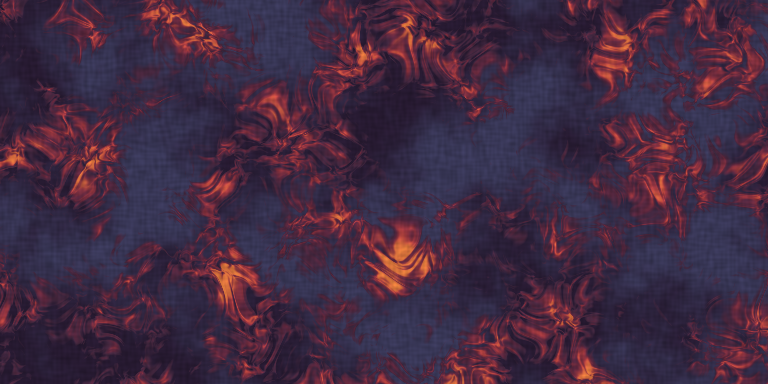
Reproduce this texture procedurally as a WebGL 2 fragment shader.

```glsl
#version 300 es
precision highp float;
// Glowing ember clumps with fine curling veins over mottled dark indigo plaster.

uniform vec2 u_resolution;
out vec4 fragColor;

const float NOISE_DEVIATION = 0.213;

// Integer hash giving a unit gradient for a lattice cell
vec2 cellGradient(ivec2 cell) {
    uvec2 u = uvec2(cell) * uvec2(1597u, 3821u);
    uint h = (u.x ^ (u.y << 7)) + u.y * 2693u;
    h = (h ^ (h >> 15)) * 73471u;
    h = (h ^ (h >> 13)) * 92821u;
    h ^= h >> 16;
    float angle = float(h & 65535u) / 65536.0 * 6.28319;
    return vec2(cos(angle), sin(angle));
}

// Gradient noise with quintic blending
float gradientNoise(vec2 p) {
    vec2 base = floor(p);
    vec2 f = p - base;
    ivec2 c = ivec2(base);
    vec2 w = f * f * f * (f * (f * 6.0 - 15.0) + 10.0);
    float a = dot(cellGradient(c), f);
    float b = dot(cellGradient(c + ivec2(1, 0)), f - vec2(1.0, 0.0));
    float d = dot(cellGradient(c + ivec2(0, 1)), f - vec2(0.0, 1.0));
    float e = dot(cellGradient(c + ivec2(1, 1)), f - vec2(1.0, 1.0));
    return mix(mix(a, b, w.x), mix(d, e, w.x), w.y);
}

// Rotated octaves, scaled to roughly unit deviation
float fractalNoise(vec2 p, int octaves, float gain) {
    const mat2 turn = mat2(1.6, 1.2, -1.2, 1.6);
    float sum = 0.0;
    float power = 0.0;
    float amplitude = 1.0;
    for (int i = 0; i < octaves; i++) {
        sum += amplitude * gradientNoise(p);
        power += amplitude * amplitude;
        amplitude *= gain;
        p = turn * p + vec2(17.3, 9.1);
    }
    return sum / (sqrt(power) * NOISE_DEVIATION);
}

// Displaces a point by two independent noise fields
vec2 warp(vec2 p, float frequency, float amount) {
    vec2 q = p * frequency;
    return p + amount * vec2(gradientNoise(q + 31.7), gradientNoise(q + 74.2));
}

// Thin bright lines along the zero crossings of the noise
float veins(vec2 p) {
    return (0.17 - abs(gradientNoise(p))) / 0.13;
}

float ramp(float low, float high, float x) {
    return clamp((x - low) / (high - low), 0.0, 1.0);
}

// Indigo ground heating through maroon and crimson to orange
vec3 heatColor(vec3 ground, float heat) {
    vec3 c = mix(ground, vec3(0.26, 0.15, 0.24), ramp(-0.2, 0.37, heat));
    c = mix(c, vec3(0.35, 0.15, 0.24), ramp(0.37, 0.95, heat));
    c = mix(c, vec3(0.57, 0.20, 0.24), ramp(0.95, 1.83, heat));
    c = mix(c, vec3(0.73, 0.27, 0.25), ramp(1.83, 2.33, heat));
    return mix(c, vec3(0.88, 0.43, 0.25), ramp(2.33, 3.4, heat));
}

void main() {
    vec2 p = gl_FragCoord.xy / u_resolution.y;

    // Broad clumps
    float clump = fractalNoise(warp(p, 5.0, 0.08) * 3.6 + 5.3, 4, 0.6);

    // Curling veins and crumbly grain
    vec2 curled = warp(warp(p, 8.0, 0.09), 28.0, 0.03);
    float detail = 0.55 * veins(curled * 18.0 + 3.1)
                 + 0.45 * veins(curled * 40.0 + 12.6)
                 + 0.65 * fractalNoise(curled * 24.0 + 41.9, 3, 0.75);

    // Detail is strong inside clumps and calm outside
    float heat = 0.75 * clump + detail * mix(0.3, 0.75, smoothstep(-0.5, 1.0, clump));

    // Mottled ground, paler away from the clumps
    float pale = fractalNoise(p * 2.2 + 23.4, 5, 0.55) - 0.4 * clump;
    vec3 ground = mix(vec3(0.15, 0.10, 0.19), vec3(0.22, 0.215, 0.34),
                      smoothstep(-1.6, 1.6, pale));

    vec3 color = heatColor(ground, heat);

    // Hottest cores turn amber
    float core = smoothstep(1.3, 2.4, clump) * smoothstep(1.2, 2.6, heat);
    color = mix(color, vec3(0.88, 0.52, 0.22), 0.6 * core);

    // Faint crossed brush weave
    float weave = gradientNoise(p * vec2(25.0, 110.0) + 8.2)
                + gradientNoise(p * vec2(110.0, 25.0) + 55.8);
    color *= 1.0 + 0.16 * weave;

    fragColor = vec4(color, 1.0);
}
```
